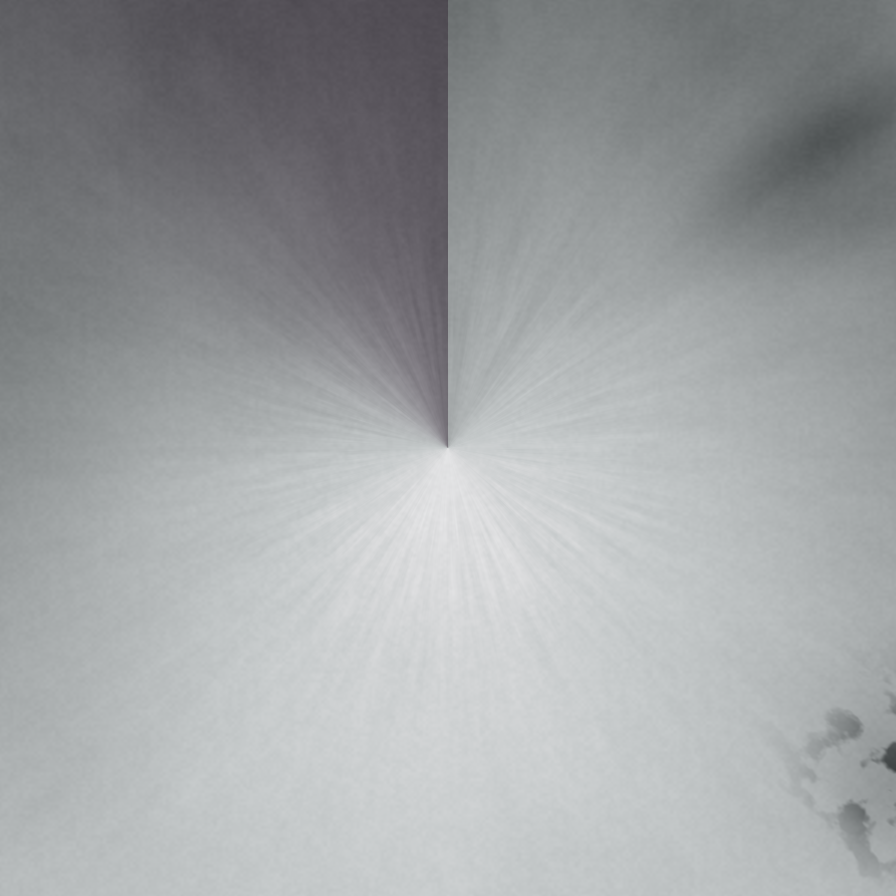
Give the GLSL for this background, as a three.js fragment shader.

```glsl
// A pale conical gradient around the centre, with a dark seam running straight up.
// Brightness is keyed by angle on three rings and blended by radius, then
// radial noise streaks, soft dark smudges and fine grain are laid over it.

varying vec2 vUv;

const float TAU = 6.2831853;
const vec3 COOL_TINT = vec3(-0.013, 0.004, 0.007);
const vec3 VIOLET_TINT = vec3(0.004, -0.012, 0.016);
const vec3 WHITE_TINT = vec3(-0.003, -0.001, 0.004);

float hash(vec2 p) {
  return fract(sin(dot(p, vec2(127.1, 311.7))) * 43758.5453);
}

float valueNoise(vec2 p) {
  vec2 cell = floor(p);
  vec2 f = fract(p);
  f = f * f * (3.0 - 2.0 * f);
  float low = mix(hash(cell), hash(cell + vec2(1.0, 0.0)), f.x);
  float high = mix(hash(cell + vec2(0.0, 1.0)), hash(cell + vec2(1.0, 1.0)), f.x);
  return mix(low, high, f.y);
}

// Layered noise centred on zero.
float fbm(vec2 p) {
  float sum = 0.0;
  float gain = 0.5;
  for (int i = 0; i < 4; i++) {
    sum += gain * (valueNoise(p) - 0.5);
    p = p * 2.03 + vec2(17.3, 9.1);
    gain *= 0.5;
  }
  return sum;
}

// One overlapping smooth step between neighbouring angular keys.
float keyStep(float t, float index, float from, float to) {
  return (to - from) * smoothstep(index - 0.4, index + 1.4, t);
}

// Nine brightness keys, one per eighth of a turn, clockwise from the top.
float ring(float turn, vec3 a, vec3 b, vec3 c) {
  float t = turn * 8.0;
  float v = a.x;
  v += keyStep(t, 0.0, a.x, a.y);
  v += keyStep(t, 1.0, a.y, a.z);
  v += keyStep(t, 2.0, a.z, b.x);
  v += keyStep(t, 3.0, b.x, b.y);
  v += keyStep(t, 4.0, b.y, b.z);
  v += keyStep(t, 5.0, b.z, c.x);
  v += keyStep(t, 6.0, c.x, c.y);
  v += keyStep(t, 7.0, c.y, c.z);
  return v;
}

// Soft ellipse, tilted by an angle in radians.
float smudge(vec2 p, vec2 centre, vec2 size, float tilt) {
  vec2 d = p - centre;
  float c = cos(tilt);
  float s = sin(tilt);
  vec2 q = vec2(c * d.x + s * d.y, c * d.y - s * d.x) / size;
  return exp(-dot(q, q));
}

vec3 background(vec2 uv) {
  vec2 p = uv - 0.5;
  float radius = length(p);
  float turn = fract(atan(p.x, p.y) / TAU + 1.0);

  // Angular gradient on the inner, middle and outer rings
  float inner = ring(turn, vec3(0.64, 0.76, 0.81), vec3(0.85, 0.90, 0.86), vec3(0.80, 0.66, 0.40));
  float middle = ring(turn, vec3(0.59, 0.67, 0.77), vec3(0.81, 0.84, 0.81), vec3(0.72, 0.50, 0.35));
  float outer = ring(turn, vec3(0.42, 0.46, 0.59), vec3(0.73, 0.79, 0.75), vec3(0.53, 0.38, 0.26));
  float light = mix(inner, middle, smoothstep(0.0, 0.27, radius));
  light = mix(light, outer, smoothstep(0.17, 0.62, radius));

  // Radial streaks, broad toward the rim and thin near the centre
  float broad = fbm(vec2(turn * 34.0, radius * 7.0));
  float thin = fbm(vec2(turn * 170.0, radius * 13.0 + 5.0));
  float rim = smoothstep(0.2, 0.6, radius);
  float upper = smoothstep(-0.15, 0.3, p.y);
  float core = smoothstep(0.02, 0.10, radius) * (1.0 - smoothstep(0.12, 0.36, radius));
  light += broad * (0.025 + 0.075 * rim * upper);
  light += thin * (0.025 + 0.055 * core);

  // Dark clouds at the upper right and rough marks at the lower right
  float cloud = 0.17 * smudge(uv, vec2(0.91, 0.835), vec2(0.13, 0.045), 0.55);
  cloud += 0.08 * smudge(uv, vec2(0.93, 0.76), vec2(0.14, 0.05), 0.35);
  light -= cloud * (1.0 + 1.4 * broad);
  float marks = smudge(uv, vec2(1.0, 0.13), vec2(0.075, 0.09), 0.4);
  float rough = fbm(vec2(turn * 150.0, radius * 26.0));
  light -= marks * (0.12 + 0.32 * smoothstep(-0.02, 0.16, rough));

  // Fine grain
  float grain = valueNoise(uv * 300.0) + valueNoise(uv * 171.0 + 31.0) - 1.0;
  light += grain * 0.016;

  // Violet shadow by the seam, cool greys elsewhere, neutral highlights
  float violet = smoothstep(0.77, 0.97, turn);
  vec3 tint = mix(COOL_TINT, VIOLET_TINT, violet);
  tint = mix(tint, WHITE_TINT, smoothstep(0.77, 0.88, light));
  return vec3(light) + tint;
}

void main() {
  // Two samples across each pixel soften the seam
  vec2 offset = vec2(0.25 * fwidth(vUv.x), 0.0);
  vec3 color = 0.5 * (background(vUv - offset) + background(vUv + offset));
  gl_FragColor = vec4(clamp(color, 0.0, 1.0), 1.0);
}
```
